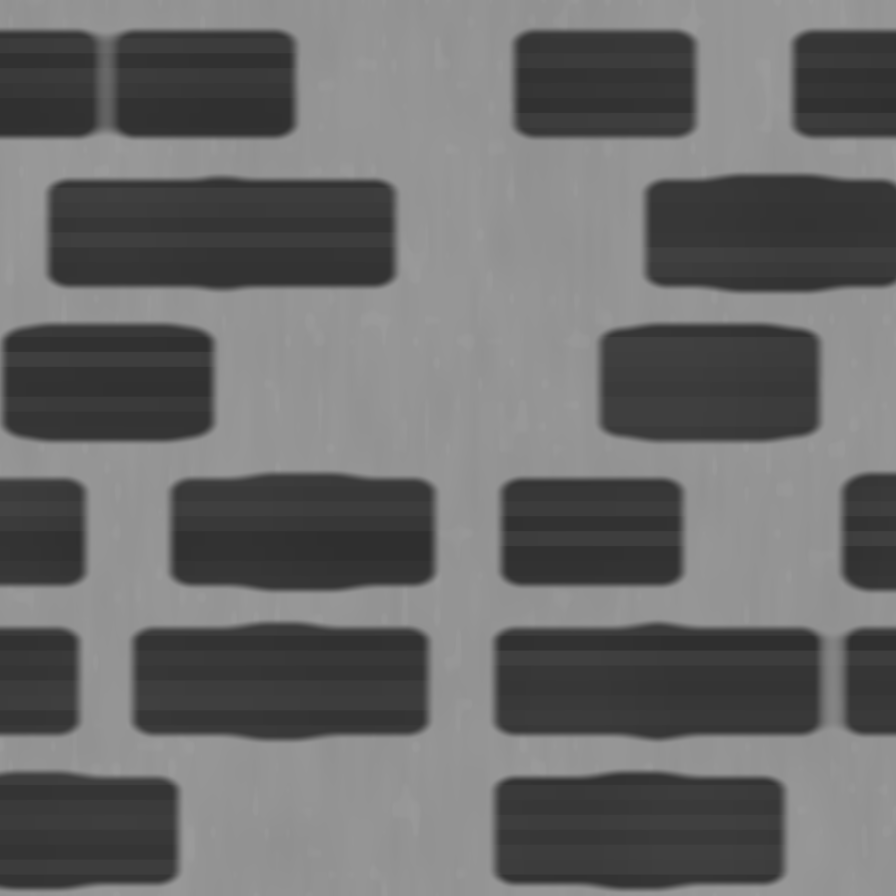
This pattern is drawn by a Shadertoy shader. Its source:

```glsl
// Six rows of soft dark slots in a pale grey, faintly weathered plate.
// Slots are rounded boxes placed by per-row waves; a smooth minimum swells
// their overlaps, and hashed horizontal bands shade the inside.

float hash(vec2 p) {
    vec3 q = fract(p.xyx * vec3(0.1031, 0.1030, 0.0973));
    q += dot(q, q.yzx + 33.33);
    return fract((q.x + q.y) * q.z);
}

float noise(vec2 p) {
    vec2 i = floor(p), f = fract(p);
    f = f * f * (3.0 - 2.0 * f);
    return mix(mix(hash(i), hash(i + vec2(1, 0)), f.x),
               mix(hash(i + vec2(0, 1)), hash(i + vec2(1, 1)), f.x), f.y);
}

float smoothMin(float a, float b, float k) {
    float h = max(k - abs(a - b), 0.0) / k;
    return min(a, b) - 0.25 * k * h * h;
}

// Rounded box, compressed in x so that its end edges fade more widely.
float slot(vec2 p) {
    vec2 q = abs(vec2(p.x * 0.65, p.y)) - vec2(0.427, 0.39) + 0.13;
    return length(max(q, 0.0)) + min(max(q.x, q.y), 0.0) - 0.13;
}

// Each row repeats a group of two or three slots every four units.
float slotRow(vec2 p, float row) {
    float d = 10.0;
    float shift = 1.17 * exp(-1.2 * (row - 1.35) * (row - 1.35)) - 0.08;
    for (int i = 0; i < 2; i++) {
        float k = float(i);
        float start = shift + 4.0 * k;
        float gap = 0.72 + 0.156 * row
                  + (0.86 + 0.31 * k) * cos(2.0944 * row - 0.8 + 0.6 * k);
        d = smoothMin(d, slot(p - vec2(start, 0.0)), 0.14);
        d = smoothMin(d, slot(p - vec2(start + gap, 0.0)), 0.14);
        if (abs(row - 3.5) < 1.0)
            d = smoothMin(d, slot(p - vec2(start + 2.34, 0.0)), 0.14);
    }
    return d;
}

// Stepped tone of the ten bands inside a row, with narrow soft borders.
float bandTone(float y, float row, float group) {
    float b = y * 10.0;
    vec2 id = vec2(floor(b) + row * 17.0, group * 31.0 + 5.0);
    return mix(hash(id), hash(id + vec2(1, 0)), smoothstep(0.88, 1.0, fract(b)));
}

void mainImage(out vec4 fragColor, in vec2 fragCoord) {
    vec2 uv = fragCoord / iResolution.xy;
    vec2 p = vec2(uv.x, 1.0 - uv.y) * 6.0;
    float y = p.y - 0.0625;
    float row = floor(y);
    y -= row;

    // Plate: cloudy mottling, fine vertical streaks and sparse pale marks
    float plate = 0.582 + 0.022 * (noise(p * 1.1) - 0.5)
                + 0.014 * (noise(p * vec2(5.0, 3.0) + 9.0) - 0.5)
                + 0.012 * (noise(p * vec2(17.0, 2.5) + 30.0) - 0.5);
    plate += 0.016 * smoothstep(0.78, 0.95, noise(p * vec2(14.0, 7.0) + 60.0));

    // Slot interior: bands with slow shading along their length
    float dark = 0.192 + 0.055 * bandTone(y, row, floor(uv.x * 2.0));
    dark += 0.018 * (noise(vec2(p.x * 1.3, row * 7.0)) - 0.5);

    float d = slotRow(vec2(p.x, y - 0.5), row);
    float tone = mix(plate, dark, 1.0 - smoothstep(-0.065, 0.0, d));
    fragColor = vec4(vec3(tone), 1.0);
}
```
